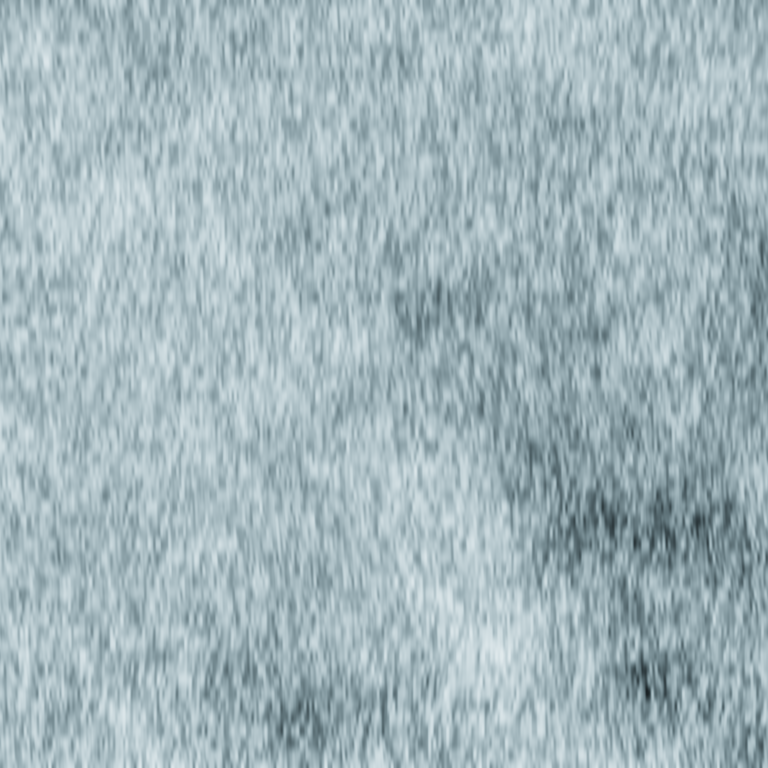
This texture is drawn by a Shadertoy shader. Its source:

```glsl
// Short pale blue-grey fur with fine upright hairs and soft dark smudges

float hash(vec2 cell) {
    return fract(sin(dot(cell, vec2(127.1, 311.7))) * 43758.5453);
}

float valueNoise(vec2 p) {
    vec2 cell = floor(p);
    vec2 f = fract(p);
    f = f * f * (3.0 - 2.0 * f);
    float low = mix(hash(cell), hash(cell + vec2(1, 0)), f.x);
    float high = mix(hash(cell + vec2(0, 1)), hash(cell + vec2(1, 1)), f.x);
    return mix(low, high, f.y);
}

// Layered noise, centred on zero
float mottle(vec2 p) {
    float sum = 0.0, weight = 0.36;
    for (int i = 0; i < 5; i++) {
        sum += weight * (valueNoise(p) - 0.5);
        p = mat2(1.6, 1.2, -1.2, 1.6) * p + 17.3;
        weight *= 0.7;
    }
    return sum;
}

// Hair strands: tall narrow noise cells, each layer leaning a little differently
float strands(vec2 p) {
    p.x += 0.012 * valueNoise(p * 5.0 + 3.0) + 0.002 * valueNoise(p * 21.0);
    float fine = valueNoise(vec2(p.x + 0.03 * p.y, p.y) * vec2(290, 62));
    float medium = valueNoise(vec2(p.x - 0.04 * p.y, p.y) * vec2(190, 41) + 41.0);
    float broad = valueNoise(vec2(p.x + 0.01 * p.y, p.y) * vec2(100, 25) + 83.0);
    return 0.46 * fine + 0.36 * medium + 0.18 * broad - 0.5;
}

// Soft stroke from a to b, fading over the given radius
float smudge(vec2 p, vec2 a, vec2 b, float radius) {
    vec2 ab = b - a;
    float along = clamp(dot(p - a, ab) / dot(ab, ab), 0.0, 1.0);
    float d = length(p - a - along * ab) / radius;
    return exp(-d * d);
}

void mainImage(out vec4 fragColor, in vec2 fragCoord) {
    vec2 uv = fragCoord / iResolution.xy;
    float clouds = mottle(uv * vec2(5.0, 6.0) + 7.0);
    vec2 p = uv + 0.05 * vec2(mottle(uv * 9.0), mottle(uv * 9.0 + 50.0));

    // Darker coat, gathered at the lower right and along the bottom
    float shade = 0.07 * smudge(p, vec2(0.75, 0.5), vec2(0.95, 0.4), 0.26);
    shade += 0.16 * smudge(p, vec2(0.72, 0.37), vec2(0.86, 0.31), 0.07);
    shade += 0.23 * smudge(p, vec2(0.88, 0.3), vec2(1.05, 0.23), 0.065);
    shade += 0.13 * smudge(p, vec2(1.03, 0.67), vec2(1.02, 0.54), 0.07);
    shade += 0.12 * smudge(p, vec2(0.74, 0.28), vec2(0.86, 0.12), 0.06);
    shade += 0.23 * smudge(p, vec2(0.88, 0.08), vec2(1.02, 0.0), 0.08);
    shade += 0.12 * smudge(p, vec2(0.32, 0.04), vec2(0.55, 0.05), 0.08);
    shade += 0.07 * smudge(p, vec2(0.52, 0.93), vec2(0.61, 0.98), 0.05);
    shade += 0.05 * smudge(p, vec2(0.78, 0.73), vec2(0.92, 0.75), 0.09);
    shade += 0.05 * smudge(p, vec2(0.42, 0.67), vec2(0.53, 0.63), 0.09);
    shade *= 1.0 - 1.2 * clouds;

    // Paler diagonal ridge
    float ridge = 0.06 * smudge(p, vec2(0.49, 0.41), vec2(0.64, 0.13), 0.06);

    float contrast = 0.53 + 0.7 * shade + 0.12 * smoothstep(0.4, 0.0, uv.y);
    float tone = 0.685 - shade + ridge + 0.3 * clouds + contrast * strands(uv);

    // Hold the highlights back so that the pale hairs stay soft
    tone -= 0.8 * pow(max(tone - 0.6, 0.0), 2.0);
    tone = clamp(tone, 0.1, 0.88);

    // Blue-green tint, strongest in the midtones
    vec3 fur = tone + vec3(0.0, 0.085, 0.112) * 4.0 * tone * (1.0 - tone);
    fragColor = vec4(fur, 1.0);
}
```
